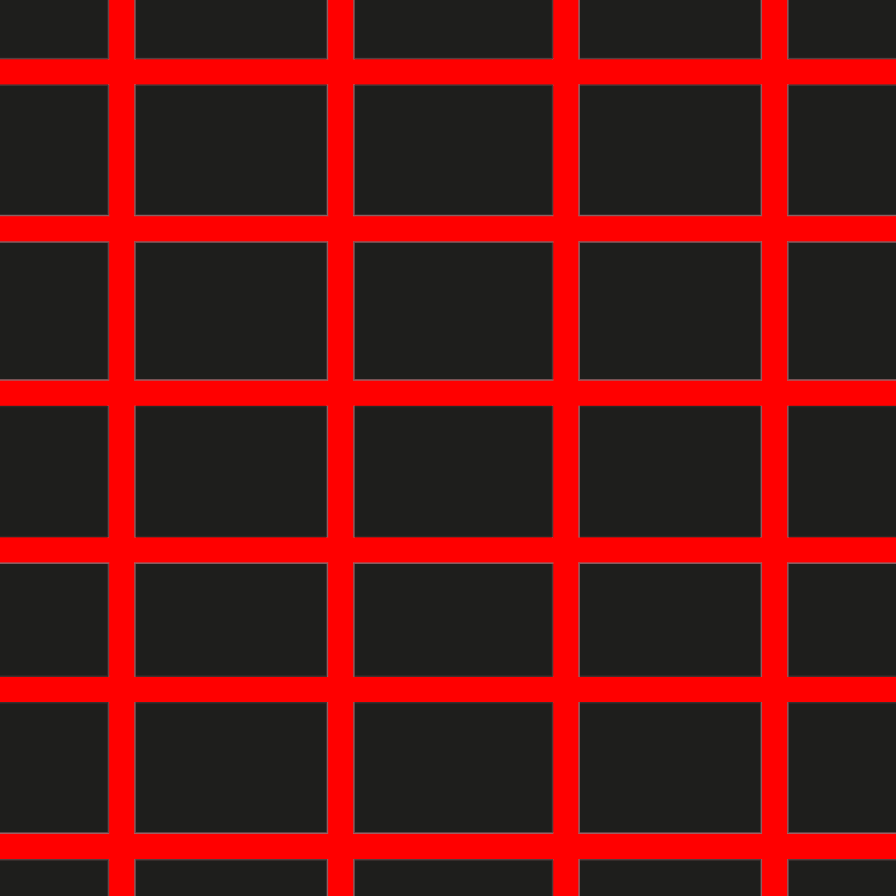
Write a Shadertoy shader that draws this pattern.

```glsl
// Uneven red lattice over charcoal, with faint pale hairlines along the bar edges.

const vec3 CHARCOAL = vec3(0.118, 0.118, 0.110);
const vec3 RED      = vec3(1.0, 0.0, 0.0);
const vec3 HAIRLINE = vec3(0.65, 0.43, 0.45);

const float BAR_HALF_WIDTH = 0.0140;
const float HAIRLINE_WIDTH = 0.0016;

const int COLUMNS = 4;
const int ROWS    = 6;
const float COLUMN_START = 0.1358, COLUMN_STEP = 0.2429;
const float ROW_START    = 0.0553, ROW_STEP    = 0.1729;

// Per bar: shift from even spacing, hairline strength on the low and high side.
const vec3 COLUMN_WEAR[COLUMNS] = vec3[](
    vec3(0.0, 0.5, 0.8), vec3(0.0015, 0.8, 0.8),
    vec3(0.0099, 0.3, 0.9), vec3(0.0, 0.8, 0.8));
const vec3 ROW_WEAR[ROWS] = vec3[](
    vec3(0.0, 0.4, 0.9), vec3(0.0023, 0.2, 0.2), vec3(-0.0148, 0.9, 0.1),
    vec3(-0.0129, 0.1, 0.9), vec3(-0.0022, 0.8, 0.8), vec3(0.0, 0.3, 0.4));

// Antialiased coverage of a band, from the distance to its centre.
float band(float offset, float halfWidth, float pixel) {
    return clamp(0.5 + (halfWidth - abs(offset)) / pixel, 0.0, 1.0);
}

// Coverage of one bar (x) and of its hairlines (y).
vec2 barLayers(float coord, float start, float pixel, vec3 wear) {
    float offset = coord - start - wear.x;
    float core = band(offset, BAR_HALF_WIDTH, pixel);
    float outer = band(offset, BAR_HALF_WIDTH + HAIRLINE_WIDTH, pixel);
    float strength = offset < 0.0 ? wear.y : wear.z;
    return vec2(core, (outer - core) * strength);
}

void mainImage(out vec4 fragColor, in vec2 fragCoord) {
    vec2 uv = fragCoord / iResolution.xy;
    vec2 pixel = 1.0 / iResolution.xy;
    vec2 layers = vec2(0.0);

    // Vertical bars, left to right
    for (int i = 0; i < COLUMNS; i++) {
        float start = COLUMN_START + COLUMN_STEP * float(i);
        layers = max(layers, barLayers(uv.x, start, pixel.x, COLUMN_WEAR[i]));
    }

    // Horizontal bars, bottom to top
    for (int i = 0; i < ROWS; i++) {
        float start = ROW_START + ROW_STEP * float(i);
        layers = max(layers, barLayers(uv.y, start, pixel.y, ROW_WEAR[i]));
    }

    // Bars cover the hairlines where they cross
    float rim = min(layers.y, 1.0 - layers.x);
    vec3 color = CHARCOAL * (1.0 - layers.x - rim) + RED * layers.x + HAIRLINE * rim;
    fragColor = vec4(color, 1.0);
}
```
